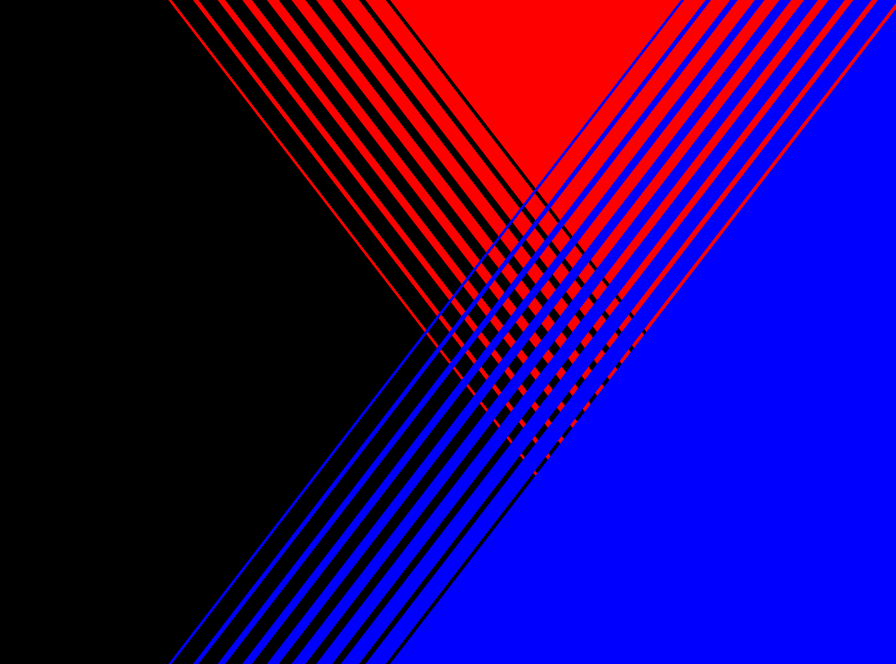
Write a WebGL 1 fragment shader that draws this background.

```glsl
precision highp float;
// Two mirrored fans of slanted stripes, red beneath blue, crossing over black.
uniform vec2 u_resolution;

const vec3 BLACK = vec3(0.0);
const vec3 RED = vec3(1.0, 0.0, 0.0);
const vec3 BLUE = vec3(0.0, 0.0, 1.0);

const int STRIPES = 9;
const float LEAN = 0.772;      // horizontal run per unit of height
const float START = 0.2535;    // left edge of the first stripe
const float PERIOD = 0.0371;   // spacing of the stripes
const float THIN = 0.0050;     // width of the first stripe
const float GROWTH = 0.0032;   // width gained by each next stripe

// Antialiased coverage of a half plane; d is positive inside
float coverage(float d, float blur) {
  return clamp(d / blur + 0.5, 0.0, 1.0);
}

// Widening stripes that end in a solid field; rise is the height from the base
float stripeFan(float x, float rise, float blur) {
  float s = x - LEAN * rise - START;
  float fill = coverage(s - float(STRIPES) * PERIOD, blur);
  for (int i = 0; i < STRIPES; i++) {
    float k = float(i);
    float halfWidth = 0.5 * (THIN + GROWTH * k);
    float center = PERIOD * k + halfWidth;
    fill = max(fill, coverage(halfWidth - abs(s - center), blur));
  }
  return fill;
}

void main() {
  // Canvas height is one unit
  vec2 p = gl_FragCoord.xy / u_resolution.y;
  float blur = length(vec2(1.0, LEAN)) / u_resolution.y;

  // Red fan hangs from the top, blue fan stands on the bottom
  vec3 color = mix(BLACK, RED, stripeFan(p.x, 1.0 - p.y, blur));
  color = mix(color, BLUE, stripeFan(p.x, p.y, blur));
  gl_FragColor = vec4(color, 1.0);
}
```
